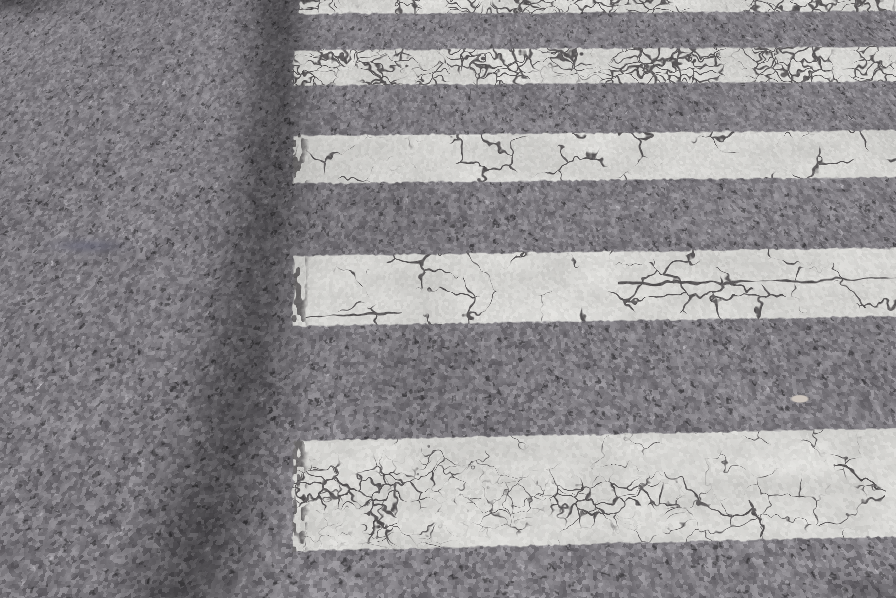
Give the GLSL for this texture, as a WebGL 2 fragment shader.

```glsl
#version 300 es
precision highp float;
// A worn pedestrian crossing: five pale bars on grainy asphalt under a soft shadow.
// Bars are sloped bands, grain and fine cracks are cellular noise, and the
// main fractures are distances to segments bent by noise.
#define GRAIN_FREQ 320.0
#define GRAIN_DEPTH 0.19
#define PIT_FREQ 150.0
#define CRACK_WIDTH 0.0017
#define EDGE_WEAR 0.0035
#define SHADOW_DEPTH 0.34
#define BAR_LEFT 0.491

uniform vec2 u_resolution;
out vec4 fragColor;

const vec3 ASPHALT = vec3(0.50, 0.49, 0.51);
const vec3 PAINT = vec3(0.835, 0.833, 0.822);
const vec3 CRACK = vec3(0.36, 0.35, 0.355);

// Top and bottom of each bar at its left end, measured downward
const vec2 BARS[5] = vec2[5](vec2(-0.04, 0.023), vec2(0.084, 0.143),
    vec2(0.227, 0.307), vec2(0.428, 0.545), vec2(0.737, 0.922));

// Main fractures: start xy, end xy
const vec4 FRACTURES[11] = vec4[11](
    vec4(1.113, 0.785, 1.182, 0.85), vec4(1.182, 0.85, 1.266, 0.859),
    vec4(1.254, 0.83, 1.273, 0.9), vec4(1.39, 0.777, 1.484, 0.824),
    vec4(1.479, 0.836, 1.377, 0.879), vec4(1.035, 0.475, 1.5, 0.465),
    vec4(0.512, 0.531, 0.668, 0.523), vec4(0.791, 0.43, 0.836, 0.48),
    vec4(0.836, 0.48, 0.797, 0.537), vec4(1.195, 0.449, 1.25, 0.488),
    vec4(1.396, 0.449, 1.455, 0.52));

vec2 hash2(vec2 p) {
    vec3 q = fract(p.xyx * vec3(0.1031, 0.1030, 0.0973));
    q += dot(q, q.yzx + 33.33);
    return fract((q.xx + q.yz) * q.zy);
}

// Distance to the nearest point, distance to the cell border, random cell value
vec3 cells(vec2 p) {
    vec2 base = floor(p), near = vec2(9.0), next = near;
    float id = 0.0;
    for (int k = 0; k < 9; k++) {
        vec2 cell = base + vec2(k % 3 - 1, k / 3 - 1);
        vec2 r = cell + 0.1 + 0.8 * hash2(cell) - p;
        if (dot(r, r) < dot(near, near)) {
            next = near;
            near = r;
            id = hash2(cell + 71.0).x;
        } else if (dot(r, r) < dot(next, next)) next = r;
    }
    return vec3(length(near), dot(0.5 * (near + next), normalize(next - near)), id);
}

float noise(vec2 p) {
    vec2 i = floor(p), f = fract(p), e = vec2(0, 1);
    f = f * f * (3.0 - 2.0 * f);
    return mix(mix(hash2(i).x, hash2(i + e.yx).x, f.x),
               mix(hash2(i + e.xy).x, hash2(i + e.yy).x, f.x), f.y);
}

vec2 wobble(vec2 p) { return vec2(noise(p), noise(p + 37.0)) - 0.5; }

float segment(vec2 p, vec2 a, vec2 b) {
    vec2 d = b - a;
    return length(p - a - d * clamp(dot(p - a, d) / dot(d, d), 0.0, 1.0));
}

float blob(vec2 p, float x, float y, float w, float h) {
    vec2 q = (p - vec2(x, y)) / vec2(w, h);
    return exp(-dot(q, q));
}

// A line that fades when thinner than a pixel
float stroke(float d, float width) {
    float px = 1.0 / u_resolution.y;
    return clamp((width - d) / px + 0.5, 0.0, 1.0) * min(2.0 * width / px, 1.0);
}

float crackNet(vec2 p, vec2 freq, float width) {
    return stroke(cells(p * freq).y * 2.0 / (freq.x + freq.y), width);
}

void main() {
    float px = 1.0 / u_resolution.y;
    vec2 uv = gl_FragCoord.xy / u_resolution;
    vec2 p = vec2(uv.x * 1.5, 1.0 - uv.y);

    // Asphalt grain, finer with distance
    float depth = p.y + 1.2;
    vec2 ground = vec2((p.x - 0.75) / depth, log(depth)) + 4.0;
    vec3 grain = cells(ground * GRAIN_FREQ);
    vec3 pits = cells(ground * PIT_FREQ + 0.7 * wobble(ground * 420.0));
    float tone = (grain.z - 0.5) * GRAIN_DEPTH * mix(0.65, 1.0, p.y);
    tone += (noise(ground * 170.0) - 0.5) * 0.11 + (noise(p * vec2(9, 14)) - 0.5) * 0.03;
    vec3 road = ASPHALT + tone - 0.025 * smoothstep(0.5, 0.0, p.x) * p.y;
    road *= 1.0 - 0.36 * step(0.85, pits.z) * smoothstep(0.42, 0.12, pits.x);
    road += 0.12 * step(pits.z, 0.03) * smoothstep(0.35, 0.1, pits.x);
    road = mix(road, vec3(0.4, 0.4, 0.46), 0.7 * blob(p, 0.147, 0.411, 0.05, 0.01));

    // Painted bars with slightly ragged edges
    float wear = (noise(p * 170.0) - 0.8 + 0.6 * noise(p * 55.0)) * EDGE_WEAR;
    float level = p.y + (p.x - BAR_LEFT) * (0.004 + 0.023 * p.y);
    float inset = p.x - BAR_LEFT - 0.012 * smoothstep(0.06, 0.0, p.y) + wear * 1.5;
    float paint = 0.0;
    int bar = 0;
    for (int i = 0; i < 5; i++) {
        float d = min(min(level - BARS[i].x, BARS[i].y - level) + wear, inset);
        float cover = smoothstep(-px, px, d);
        if (cover > paint) { paint = cover; bar = i; }
    }
    vec3 white = PAINT + (noise(p * vec2(14, 32)) - 0.5) * 0.07 + (grain.z - 0.5) * 0.06;

    // Fine cracks: sparse on the middle bars, crazed on the far and near ones
    vec2 bent = p + 0.024 * wobble(p * 38.0) + 0.012 * wobble(p * 110.0);
    float broken = noise(p * 22.0 + 7.0) * 0.75 + noise(p * 75.0) * 0.25;
    float width = CRACK_WIDTH * smoothstep(0.4, 0.68, broken) * (bar == 4 ? 0.5 : 1.15);
    float cracks = crackNet(bent, vec2(14, 18), width);
    float worn = blob(p, 0.63, 0.84, 0.24, 0.075) + blob(p, 1.04, 0.84, 0.11, 0.04);
    float crazed = bar == 4 ? smoothstep(0.2, 0.8, worn) : 0.75 * float(bar < 2);
    width = CRACK_WIDTH * 1.3 * crazed * smoothstep(0.22, 0.65, broken);
    cracks = max(cracks, crackNet(bent, vec2(30, bar == 4 ? 42 : 62), width));

    // Main fractures and grime along the left ends
    vec2 jag = p + 0.022 * wobble(p * 42.0) + 0.01 * wobble(p * 120.0);
    width = CRACK_WIDTH * (0.25 + 1.3 * smoothstep(0.2, 0.8, broken));
    for (int i = 0; i < 11; i++) {
        vec4 f = FRACTURES[i];
        vec2 q = mix(jag, p, f.z - f.x > 0.15 ? 0.65 : 0.0);
        cracks = max(cracks, stroke(segment(q, f.xy, f.zw), width));
    }
    float grime = smoothstep(0.028, 0.012, inset) * smoothstep(0.52, 0.62, noise(p * vec2(150, 75)));
    cracks = max(cracks, grime * 0.85 * float(bar > 1));
    white = mix(white, CRACK + tone * 0.5, cracks);

    // Soft shadows: the long leaning band, faint side patches, dark corners
    float offset = (p.x - 0.467 + 0.16 * p.y * p.y) / mix(0.046, 0.1, p.y);
    float shade = exp(-offset * offset);
    shade += 0.26 * blob(p, 0.68, 0.6, 0.09, 0.17) + 0.22 * blob(p, 0.64, 0.34, 0.1, 0.1);
    shade += 0.9 * blob(p, 0.02, 0.0, 0.09, 0.022) + 0.5 * blob(p, 1.48, 1.0, 0.07, 0.025);
    road *= 1.0 - SHADOW_DEPTH * min(shade, 1.0);
    white *= 1.0 - 0.12 * min(shade, 1.0);

    // A pale chip
    float chip = smoothstep(0.3, 0.6, blob(p, 1.339, 0.667, 0.016, 0.007));
    road = mix(road, vec3(0.8, 0.77, 0.74), chip);
    fragColor = vec4(mix(road, white, paint), 1.0);
}
```
